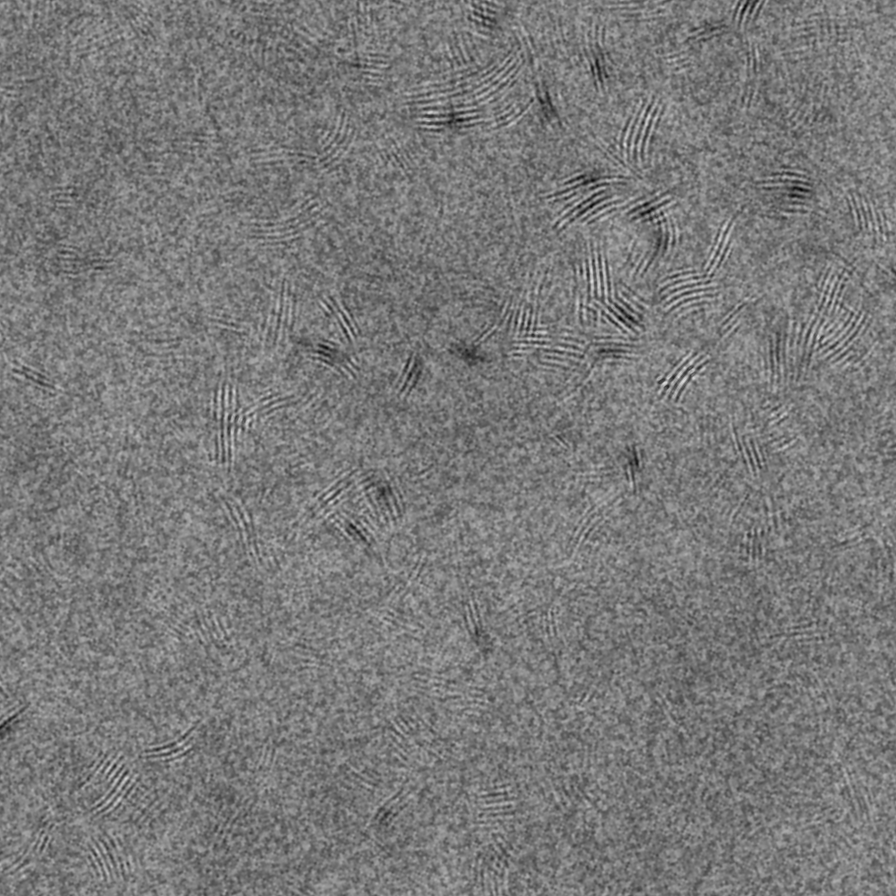
This texture is drawn by a WebGL 1 fragment shader. Its source:

```glsl
precision highp float;
// Grey micrograph: grainy film with scattered patches of fine curved lattice fringes.
uniform vec2 u_resolution;

const float BASE_GREY = 0.480;
const float GRAIN_CONTRAST = 0.20;
const float MOTTLE_CONTRAST = 0.15;
const float FRINGE_CONTRAST = 0.20;
const float FRINGE_PERIOD = 0.0077;
const float STAIN_DEPTH = 0.20;
const float CELL_SIZE = 0.088;
const float COARSE_GRAIN = 245.0;
const float FINE_GRAIN = 335.0;
const vec2 CLUSTER_CENTRE = vec2(0.66, 0.70);
const float CLUSTER_RADIUS = 0.31;
const float TAU = 6.2831853;
const int LAYERS = 3;

float hash(vec2 p) {
  vec3 q = fract(p.xyx * 0.1031);
  q += dot(q, q.yzx + 33.33);
  return fract((q.x + q.y) * q.z);
}

float valueNoise(vec2 p) {
  vec2 i = floor(p), f = fract(p);
  f = f * f * (3.0 - 2.0 * f);
  float low = mix(hash(i), hash(i + vec2(1.0, 0.0)), f.x);
  float high = mix(hash(i + vec2(0.0, 1.0)), hash(i + vec2(1.0, 1.0)), f.x);
  return mix(low, high, f.y);
}

mat2 rotation(float a) {
  float c = cos(a), s = sin(a);
  return mat2(c, s, -s, c);
}

// Layered sines bend the fringes a little.
vec2 warp(vec2 p) {
  vec2 broad = sin(p.yx * 23.0 + vec2(0.7, 2.1)) * 0.004;
  vec2 tight = sin(p.yx * 57.0 + p * 31.0 + vec2(1.9, 4.3)) * 0.0022;
  return p + broad + tight;
}

// Patches are strongest around one cluster and in random islands.
float patchWeight(vec2 c) {
  vec2 d = (c - CLUSTER_CENTRE) / CLUSTER_RADIUS;
  float islands = smoothstep(0.35, 0.75, valueNoise(c * 7.0 + 11.0));
  return 0.24 + 0.34 * islands + 0.45 * exp(-dot(d, d));
}

// One patch of concentric arcs: x is the fringe signal, y the dark stain.
vec2 fringePatch(vec2 p, vec2 id) {
  vec2 jitter = vec2(hash(id + 3.1), hash(id + 17.7));
  vec2 centre = (id + 0.2 + 0.6 * jitter) * CELL_SIZE;
  float angle = TAU * hash(id + 29.3);
  float radius = mix(0.075, 0.40, hash(id + 41.9));
  float halfLength = mix(0.030, 0.068, hash(id + 53.2));
  float halfWidth = mix(0.014, 0.044, hash(id + 67.4));
  float strength = pow(hash(id + 71.6), 2.1);

  // The far side of the circle is pushed out of the envelope.
  vec2 q = rotation(angle) * (p - centre);
  float across = length(q - vec2(0.0, radius)) - radius + step(radius, q.y);
  vec2 extent = vec2(q.x / halfLength, across / halfWidth);
  float envelope = smoothstep(1.0, 0.05, dot(extent, extent));
  float breaks = smoothstep(0.12, 0.7, valueNoise(q * 50.0 + id * 7.0));
  float wave = sin(TAU * (across / FRINGE_PERIOD + jitter.x));
  float weight = patchWeight(centre);

  // A few strong patches carry a compact dark bar along their fringes.
  vec2 bar = vec2(q.x - (jitter.y - 0.5) * 0.02, across) / vec2(0.018, 0.0085);
  float stained = step(0.70, hash(id + 83.8)) * smoothstep(0.2, 0.5, strength * weight);
  float stain = stained * exp(-dot(bar, bar));
  return vec2(wave * envelope * breaks * strength * weight, stain);
}

// Scatter patches over three shifted grids, one per cell.
vec2 scatterPatches(vec2 p) {
  vec2 total = vec2(0.0);
  for (int layer = 0; layer < LAYERS; layer++) {
    float shift = 0.37 * float(layer);
    vec2 cell = floor(p / CELL_SIZE + shift) - shift;
    for (int y = -1; y <= 1; y++) {
      for (int x = -1; x <= 1; x++) {
        total += fringePatch(p, cell + vec2(float(x), float(y)));
      }
    }
  }
  return total;
}

float filmGrain(vec2 p) {
  float coarse = valueNoise(rotation(0.6) * p * COARSE_GRAIN + 400.0);
  float fine = valueNoise(rotation(-0.35) * p * FINE_GRAIN + 700.0);
  return coarse + fine - 1.0;
}

float mottle(vec2 p) {
  vec2 q = rotation(0.9) * p + 5.0;
  return 0.45 * valueNoise(q * 4.5) + 0.3 * valueNoise(q * 12.0)
       + 0.25 * valueNoise(q * 31.0) - 0.5;
}

void main() {
  vec2 p = gl_FragCoord.xy / u_resolution.y;
  vec2 lattice = scatterPatches(warp(p));
  // Fade fringes too fine for the pixel grid.
  float resolved = smoothstep(1.8, 3.2, FRINGE_PERIOD * u_resolution.y);
  float fringes = clamp(lattice.x * 1.5, -1.0, 1.0) * resolved;

  float grey = BASE_GREY + MOTTLE_CONTRAST * mottle(p);
  grey += GRAIN_CONTRAST * filmGrain(p);
  grey += FRINGE_CONTRAST * fringes;
  grey -= STAIN_DEPTH * min(lattice.y, 1.0);
  gl_FragColor = vec4(vec3(clamp(grey, 0.0, 1.0)), 1.0);
}
```
